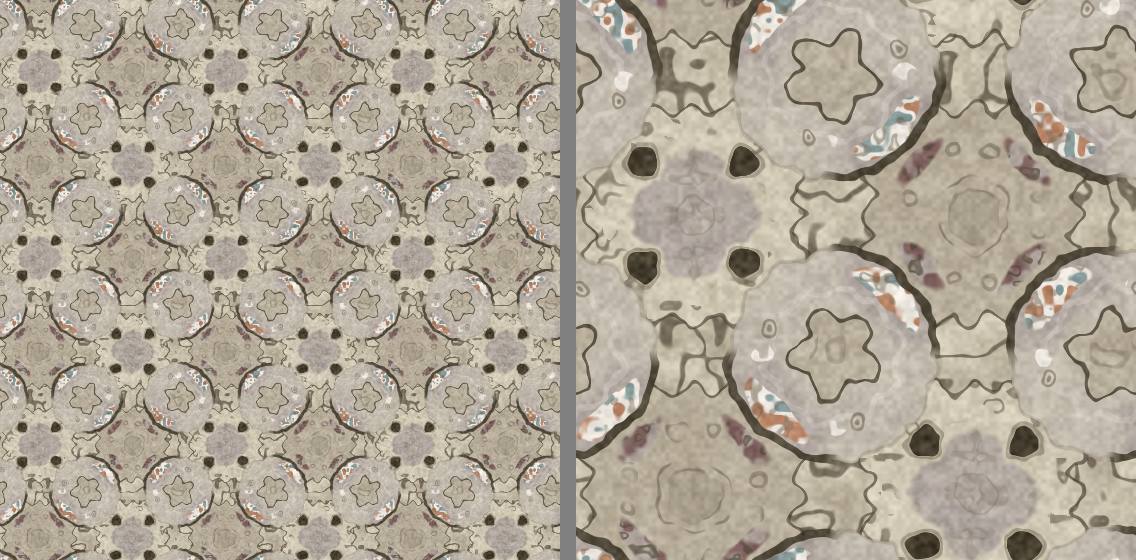
Left, the full canvas; right, a detail of the centre.
A WebGL 2 fragment shader for this pattern:

```glsl
#version 300 es
precision highp float;
// Kaleidoscopic stone tiling: two alternating medallions joined by star lobes.

uniform vec2 u_resolution;
out vec4 fragColor;

const float CELLS = 6.0;                  // medallions across; a repeat spans two
const vec2 ORIGIN = vec2(0.42, 0.235);    // first medallion centre, in cells
const float LOBE_RADIUS = 0.37;
const float ARC_WIDTH = 0.016;
const float LINE_WIDTH = 0.007;
const float GRAIN = 0.16;
const vec3 CREAM = vec3(0.84, 0.81, 0.73);
const vec3 STONE = vec3(0.78, 0.75, 0.69);
const vec3 SAND = vec3(0.70, 0.66, 0.58);
const vec3 LILAC = vec3(0.67, 0.63, 0.61);
const vec3 BROWN = vec3(0.47, 0.42, 0.35);
const vec3 DARK = vec3(0.27, 0.24, 0.18);
const vec3 WHITE = vec3(0.92, 0.90, 0.87);
const vec3 MAROON = vec3(0.45, 0.32, 0.32);
const vec3 RUST = vec3(0.72, 0.52, 0.40);
const vec3 TEAL = vec3(0.52, 0.60, 0.60);

float soft;  // edge softness in cells

float hash(vec2 c) {
  return fract(sin(dot(c, vec2(127.1, 311.7))) * 43758.5);
}

// Value noise that wraps every two cells.
float noise(vec2 p, float freq) {
  vec2 x = p * freq, i = floor(x), f = fract(x);
  float wrap = 2.0 * freq;
  f = f * f * (3.0 - 2.0 * f);
  vec2 a = mod(i, wrap), b = mod(i + 1.0, wrap);
  return mix(mix(hash(a), hash(vec2(b.x, a.y)), f.x),
             mix(hash(vec2(a.x, b.y)), hash(b), f.x), f.y);
}

float fill(float d) { return 1.0 - smoothstep(-soft, soft, d); }
float stroke(float d, float width) { return fill(abs(d) - width); }

// Thin contour lines of a noise field.
float veins(vec2 p, float freq, float bands) {
  float n = 0.7 * noise(p, freq) + 0.3 * noise(p + 0.37, freq * 2.0);
  return 1.0 - smoothstep(0.05, 0.17, abs(fract(n * bands) - 0.5));
}

// Pale medallion: lilac diamond between four dark seeds.
vec3 seedMedallion(vec2 a, vec2 p) {
  vec2 m = abs(a);
  vec3 col = mix(CREAM, SAND, 0.35 * noise(p, 14.0));
  float rim = smoothstep(0.25, 0.31, length(a));
  col = mix(col, BROWN, 0.7 * rim * veins(p, 13.0, 2.0) * step(0.45, noise(p, 20.0)));
  float diamond = m.x + m.y - 0.26 + 0.02 * cos(8.0 * atan(a.y, a.x));
  vec3 lilac = mix(LILAC, STONE, 0.45 * noise(p, 16.0));
  lilac = mix(lilac, BROWN, 0.25 * veins(m, 14.0, 2.0));
  lilac = mix(lilac, BROWN, 0.3 * stroke(length(a) - 0.07, 0.004));
  col = mix(col, lilac, 1.0 - smoothstep(-0.015, 0.02, diamond));
  vec2 s = m - 0.178;
  float along = (s.x + s.y) * 0.7071, across = (s.x - s.y) * 0.7071;
  float seed = length(vec2(along, across / (1.0 + 5.0 * along))) - 0.056;
  col = mix(col, BROWN, 0.5 * stroke(seed - 0.008, 0.006));
  return mix(col, DARK * (0.8 + 0.4 * noise(p, 50.0)), fill(seed));
}

// Sand medallion: scalloped rings, small rosettes and maroon corner pieces.
vec3 ringMedallion(vec2 a, vec2 p) {
  vec2 m = abs(a);
  float r = length(a), angle = atan(a.y, a.x);
  vec3 col = mix(SAND, STONE, 0.4 * noise(p, 12.0));
  float dashes = smoothstep(0.25, 0.6, noise(p, 18.0));
  float scallop = r + 0.006 * cos(6.0 * angle);
  col = mix(col, SAND * 0.95, fill(scallop - 0.10));
  col = mix(col, BROWN, 0.6 * dashes * stroke(scallop - 0.135, 0.005));
  col = mix(col, BROWN, 0.5 * (1.0 - dashes) * stroke(r - 0.095, 0.005));
  vec2 rosette = vec2(max(m.x, m.y) - 0.23, min(m.x, m.y) - 0.06);
  col = mix(col, BROWN, 0.55 * dashes * stroke(length(rosette) - 0.022, 0.007));
  vec2 corner = vec2(m.x + m.y, m.x - m.y) * 0.7071 - vec2(0.262, 0.0);
  float piece = length(corner / vec2(0.035, 0.10)) - 1.0;
  vec3 flecks = mix(MAROON, LILAC, smoothstep(0.35, 0.7, noise(p, 26.0)));
  flecks = mix(flecks, DARK, 0.7 * veins(p, 20.0, 2.0));
  return mix(col, flecks, 0.85 * (1.0 - smoothstep(-0.1, 0.3, piece)));
}

// Grey lobe in its own frame: x runs toward the sand medallions.
vec3 starLobe(vec2 q, vec2 p) {
  float r = length(q), angle = atan(q.y, q.x);
  float facing = smoothstep(0.65, 0.9, abs(q.x) / max(r, 0.001));
  vec3 col = mix(STONE, LILAC, 0.35 * noise(p, 7.0));
  col = mix(col, LILAC, 0.85 * facing * smoothstep(0.17, 0.23, r));
  col = mix(col, WHITE, 0.25 * stroke(r - 0.235 - 0.015 * cos(10.0 * angle), 0.012));
  // Jewelled bands
  float band = (length(vec2((r - 0.305) / 0.05, q.y / 0.15)) - 1.0) * 0.05;
  float n = noise(p, 26.0);
  vec3 jewel = mix(WHITE, RUST, smoothstep(0.60, 0.75, n));
  jewel = mix(jewel, TEAL, smoothstep(0.36, 0.22, n));
  jewel = mix(jewel, BROWN, 0.5 * veins(p, 18.0, 2.0));
  col = mix(col, jewel, fill(band) * step(0.15, abs(q.x)));
  // Paired eyelets and pale sparkles
  float eye = length(vec2(q.x - 0.105, abs(q.y) - 0.23));
  col = mix(col, BROWN, 0.6 * max(stroke(eye - 0.024, 0.005), fill(eye - 0.009)));
  float sparkle = length(vec2(q.x - 0.17, abs(q.y) - 0.19)) - 0.035;
  col = mix(col, WHITE, fill(sparkle) * smoothstep(0.4, 0.6, noise(p, 32.0)));
  // Five-lobed star
  float star = r - 0.142 + 0.03 * cos(5.0 * angle);
  vec3 heart = mix(SAND, STONE, 0.6 * noise(p, 15.0));
  heart = mix(heart, BROWN, 0.4 * veins(p, 10.0, 2.0) * fill(r - 0.09));
  col = mix(col, heart, fill(star));
  return mix(col, DARK, 0.8 * stroke(star, LINE_WIDTH));
}

void main() {
  soft = 0.7 * CELLS / min(u_resolution.x, u_resolution.y);
  vec2 p = gl_FragCoord.xy / u_resolution * CELLS - ORIGIN;
  // Hand-worn wobble
  vec2 w = p + 0.03 * (vec2(noise(p, 9.0), noise(p + 0.71, 9.0)) - 0.5);
  w += 0.016 * (vec2(noise(p, 28.0), noise(p + 0.53, 28.0)) - 0.5);
  // Medallions on a checkerboard
  vec2 id = round(w), a = w - id;
  vec3 col = mod(id.x + id.y, 2.0) > 0.5 ? seedMedallion(a, p) : ringMedallion(a, p);
  // Veined links between neighbouring medallions
  vec2 m = abs(a);
  vec2 e = vec2(0.5 - max(m.x, m.y), min(m.x, m.y));
  float link = max(e.x - 0.125 + 0.025 * cos(e.y * 45.0), e.y - 0.17);
  vec3 linkColor = mix(SAND, CREAM, noise(p, 11.0));
  linkColor = mix(linkColor, BROWN * 0.85, 0.8 * veins(p, 9.0, 2.5));
  col = mix(col, linkColor, fill(link));
  col = mix(col, DARK, 0.65 * stroke(link, LINE_WIDTH));
  // Lobes on the cell corners, turned toward the sand medallions
  vec2 corner = round(w - 0.5), s = w - 0.5 - corner;
  float f = mod(corner.x + corner.y, 2.0) < 0.5 ? 1.0 : -1.0;
  vec2 q = vec2(s.x + f * s.y, s.y - f * s.x) * 0.7071;
  q *= mod(corner.y, 2.0) > 0.5 ? 1.0 : -1.0;
  float r = length(q), facing = smoothstep(0.62, 0.78, abs(q.x) / max(r, 0.001));
  float edge = r - LOBE_RADIUS + 0.008 * (1.0 - facing) * cos(16.0 * atan(q.y, q.x));
  col = mix(col, starLobe(q, p), fill(edge));
  col = mix(col, BROWN, 0.25 * (1.0 - facing) * stroke(edge, LINE_WIDTH));
  col = mix(col, DARK, 0.9 * facing * stroke(edge, ARC_WIDTH));
  // Stone grain
  float grain = 0.6 * noise(p, 64.0) + 0.4 * noise(p, 30.0) - 0.5;
  fragColor = vec4(clamp(col + GRAIN * grain, 0.0, 1.0), 1.0);
}
```
